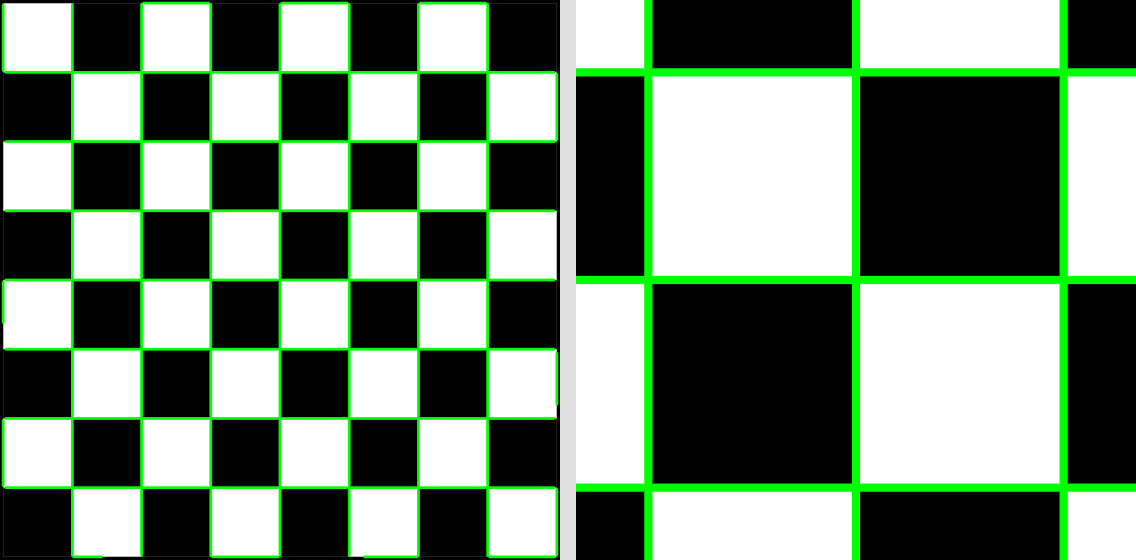
Left: the whole. Right: its middle third, enlarged.
Reproduce this pattern procedurally as a WebGL 1 fragment shader.

```glsl
precision highp float;
// An 8 by 8 black and white checkerboard on black, its cell borders traced
// by thin green round-capped strokes. Work is done in cell units: the inner
// strokes come from the nearest grid line, the broken rim from spans per side.

uniform vec2 u_resolution;

// Distance to a straight stroke lying on across = 0, between two ends
float strokeDistance(float along, float across, float start, float end) {
    return length(vec2(along - clamp(along, start, end), across));
}

// Distance to the four strokes of one side, on every second cell from "first";
// a span whose end is before its start is worn away entirely
float sideDistance(float along, float across, float first, vec4 starts, vec4 ends) {
    float nearest = 10.0;
    for (int i = 0; i < 4; i++) {
        if (ends[i] > starts[i]) {
            float cell = first + 2.0 * float(i);
            nearest = min(nearest, strokeDistance(along - cell, across, starts[i], ends[i]));
        }
    }
    return nearest;
}

// Inner grid lines, stopping just short of the board edge
float innerDistance(vec2 grid) {
    vec2 fromLine = grid - clamp(floor(grid + 0.5), 1.0, 7.0);
    float horizontal = strokeDistance(grid.x, fromLine.y, 0.04, 7.96);
    float vertical = strokeDistance(grid.y, fromLine.x, 0.02, 7.98);
    return min(horizontal, vertical);
}

// Outer rim, drawn along the white cells only, with gaps and short pieces
float rimDistance(vec2 grid) {
    float left = sideDistance(grid.y, grid.x, 1.0,
        vec4(0.03, 0.39, 1.0, 0.03), vec4(0.97, 0.97, 0.0, 0.97));
    float right = sideDistance(grid.y, grid.x - 8.0, 0.0,
        vec4(0.03, 0.21, 1.0, 0.03), vec4(0.97, 0.94, 0.0, 0.97));
    float bottom = sideDistance(grid.x, grid.y, 1.0,
        vec4(0.02, 0.03, 0.22, 0.03), vec4(0.42, 0.97, 0.98, 0.97));
    float top = sideDistance(grid.x, grid.y - 8.0, 0.0,
        vec4(1.0, 0.03, 0.03, 0.03), vec4(0.0, 0.97, 0.97, 0.97));
    return min(min(left, right), min(bottom, top));
}

void main() {
    float cellSize = 0.1236;
    vec2 uv = gl_FragCoord.xy / u_resolution;
    vec2 grid = (uv - 0.5) / cellSize + 4.0;
    float pixel = 1.0 / (min(u_resolution.x, u_resolution.y) * cellSize);

    // Checker: signed waves cross zero on the cell borders
    vec2 wave = abs(mod(grid - 0.5, 2.0) - 1.0) - 0.5;
    vec2 parity = clamp(2.0 * wave / pixel, -1.0, 1.0);
    float white = 0.5 - 0.5 * parity.x * parity.y;

    // Board outline
    vec2 inside = clamp((4.0 - abs(grid - 4.0)) / pixel + 0.5, 0.0, 1.0);
    vec3 color = vec3(white * inside.x * inside.y);

    // Green strokes
    float distanceToStroke = min(innerDistance(grid), rimDistance(grid));
    float stroke = clamp((0.0198 - distanceToStroke) / pixel + 0.5, 0.0, 1.0);
    color = mix(color, vec3(0.0, 1.0, 0.0), stroke);

    gl_FragColor = vec4(color, 1.0);
}
```
